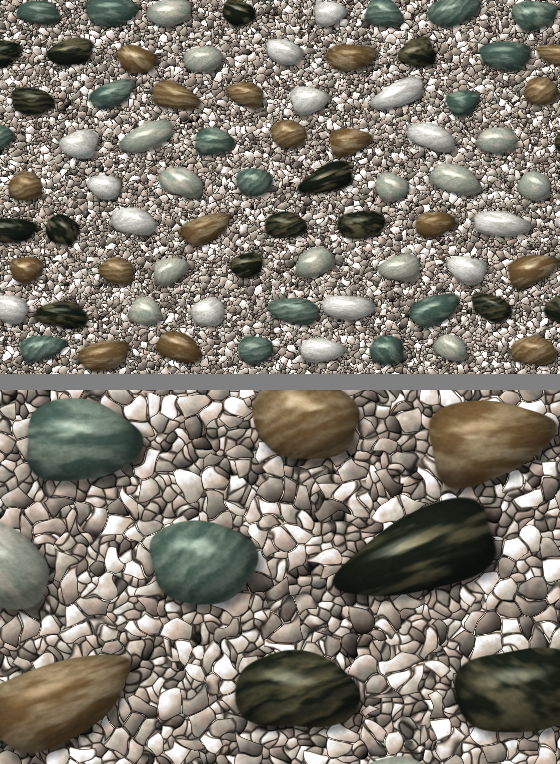
Top: the whole. Bottom: its middle third, enlarged.
Reproduce this texture procedurally as a WebGL 2 fragment shader.

```glsl
#version 300 es
precision highp float;
// Polished oval pebbles set in loose rows on a bed of crushed gravel.
uniform vec2 u_resolution;
out vec4 fragColor;

const float PI = 3.14159;
const vec2 PEBBLE_CELL = vec2(0.19, 0.114);

struct Pebble { float dist; vec2 local; vec2 facing; vec3 seed; };

// Integer hash: three values in 0..1 per lattice point
vec3 hash3(vec2 cell, float seed) {
  uvec3 v = uvec3(ivec3(floor(vec3(cell, seed))));
  v = v * 1664525u + 1013904223u;
  v.x += v.y * v.z; v.y += v.z * v.x; v.z += v.x * v.y;
  v ^= v >> 16u;
  v.x += v.y * v.z; v.y += v.z * v.x; v.z += v.x * v.y;
  return vec3(v >> 8u) / 16777216.0;
}

mat2 rotation(float a) { return mat2(cos(a), -sin(a), sin(a), cos(a)); }

float noise(vec2 p, float seed) {
  vec2 i = floor(p), f = fract(p);
  f = f * f * (3.0 - 2.0 * f);
  float low = mix(hash3(i, seed).x, hash3(i + vec2(1, 0), seed).x, f.x);
  float high = mix(hash3(i + vec2(0, 1), seed).x, hash3(i + vec2(1, 1), seed).x, f.x);
  return mix(low, high, f.y);
}

float fbm(vec2 p, float seed) {
  return 0.55 * noise(p, seed) + 0.3 * noise(p * 2.1, seed + 1.0) + 0.15 * noise(p * 4.3, seed + 2.0);
}

// Angular chips: x = tone, y = distance to the gap, z = random id
vec3 chips(vec2 p, float seed) {
  float near = 9.0, second = 9.0, slope = 0.0, id = 0.0;
  for (int y = -1; y <= 1; y++)
  for (int x = -1; x <= 1; x++) {
    vec2 cell = floor(p) + vec2(x, y);
    vec3 h = hash3(cell, seed);
    vec2 d = p - cell - h.xy;
    float len = length(rotation(h.z * PI) * d * vec2(0.85, 1.3));
    if (len < near) {
      second = near; near = len;
      slope = dot(d, vec2(-0.25, 0.35));
      id = fract(h.z * 37.0);
    } else second = min(second, len);
  }
  return vec3(mix(0.38, 0.92, id) + slope, second - near, fract(id * 13.0));
}

vec3 gravel(vec2 p) {
  vec2 warped = p + 0.008 * (vec2(noise(p * 70.0, 3.0), noise(p * 70.0, 4.0)) - 0.5);
  vec3 fine = chips(warped * 98.0, 11.0);
  vec3 coarse = chips(warped * 56.0, 12.0);
  float fineTone = fine.x * mix(0.3, 1.0, smoothstep(0.0, 0.3, fine.y));
  float coarseTone = coarse.x * mix(0.2, 1.08, smoothstep(0.02, 0.2, coarse.y));
  float onTop = step(0.45, coarse.z) * smoothstep(0.0, 0.08, coarse.y);
  float tone = mix(fineTone, coarseTone, onTop);
  tone *= 0.8 + 0.4 * fbm(p * 150.0, 20.0);
  vec3 tint = mix(vec3(1.09, 0.97, 0.88), vec3(1.02, 0.98, 0.9), fine.z);
  return tone * mix(tint, vec3(1.0), smoothstep(0.75, 1.0, tone));
}

// Nearest pebble of the staggered, jittered rows
Pebble nearestPebble(vec2 p) {
  Pebble best = Pebble(9.0, vec2(0), vec2(0), vec3(0));
  float row = floor(p.y / PEBBLE_CELL.y);
  for (int y = -1; y <= 1; y++)
  for (int x = -1; x <= 1; x++) {
    float r = row + float(y), shift = 0.5 * mod(r, 2.0);
    vec2 cell = vec2(floor(p.x / PEBBLE_CELL.x - shift) + float(x), r);
    vec3 place = hash3(cell, 31.0), form = hash3(cell, 32.0);
    vec2 centre = (cell + vec2(shift, 0) + 0.5 + (place.xy - 0.5) * vec2(0.3, 0.26)) * PEBBLE_CELL;
    vec2 axes = vec2(mix(0.043, 0.077, form.x * form.x), mix(0.031, 0.039, form.y));
    mat2 turn = rotation((place.z - 0.5) * 0.9);
    vec2 q = turn * (p - centre) / axes;
    q.y *= 1.0 + (form.z - 0.5) * 0.6 * q.x;
    float angle = atan(q.y, q.x + 0.0001);
    float outline = 1.0 + 0.06 * cos(3.0 * angle + form.y * 40.0) + 0.025 * cos(5.0 * angle + form.x * 50.0);
    vec2 power = pow(abs(q), vec2(2.2));
    float radius = pow(power.x + power.y, 1.0 / 2.2) / outline;
    float dist = (radius - 1.0) * axes.y;
    if (dist < best.dist) best = Pebble(dist, q, q * turn, hash3(cell, 33.0));
  }
  return best;
}

// Mineral colour, veins and bands, then rounded gloss
vec3 polishedStone(Pebble s) {
  float kind = s.seed.x, id = floor(s.seed.y * 500.0);
  vec3 base = vec3(0.87, 0.87, 0.84), vein = vec3(0.76, 0.75, 0.71);
  if (kind > 0.19) { base = vec3(0.62, 0.65, 0.59); vein = vec3(0.76, 0.74, 0.67); }
  if (kind > 0.31) { base = vec3(0.28, 0.36, 0.32); vein = vec3(0.48, 0.54, 0.48); }
  if (kind > 0.58) { base = vec3(0.42, 0.33, 0.21); vein = vec3(0.6, 0.53, 0.41); }
  if (kind > 0.77) { base = vec3(0.1, 0.12, 0.09); vein = vec3(0.36, 0.34, 0.25); }
  vec2 grainDir = rotation((s.seed.z - 0.5) * 2.0) * s.local;
  float cloud = fbm(grainDir * vec2(1.6, 3.2) + 20.0, id);
  float bands = 0.5 + 0.5 * sin(grainDir.y * 16.0 + cloud * 9.0);
  float pattern = mix(smoothstep(0.4, 0.75, cloud), bands, step(0.6, s.seed.z) * 0.6);
  vec3 colour = mix(base, vein, pattern);
  colour *= 0.88 + 0.24 * fbm(s.local * 14.0, id + 5.0);

  float rise = sqrt(max(0.04, 1.0 - dot(s.facing, s.facing)));
  vec3 normal = normalize(vec3(s.facing, rise * 1.1));
  float light = max(0.0, dot(normal, normalize(vec3(-0.3, 0.55, 0.8))));
  vec2 glint = s.local - vec2(-0.15, 0.35) + 0.3 * (cloud - 0.5);
  float gloss = 1.0 - smoothstep(0.05, 0.32, length(glint * vec2(0.5, 1.3)));
  return colour * (0.5 + 0.62 * light) + gloss * vec3(0.3, 0.3, 0.28);
}

void main() {
  vec2 p = gl_FragCoord.xy / u_resolution.y;
  float pixel = 1.0 / u_resolution.y;
  Pebble stone = nearestPebble(p);
  float shadow = 1.0 - smoothstep(-0.004, 0.006, nearestPebble(p + vec2(-0.003, 0.005)).dist);
  vec3 ground = gravel(p) * (1.0 - 0.55 * shadow);
  float cover = 1.0 - smoothstep(-pixel, pixel, stone.dist);
  vec3 colour = mix(ground, polishedStone(stone), cover);
  fragColor = vec4(clamp(colour, 0.0, 1.0), 1.0);
}
```
